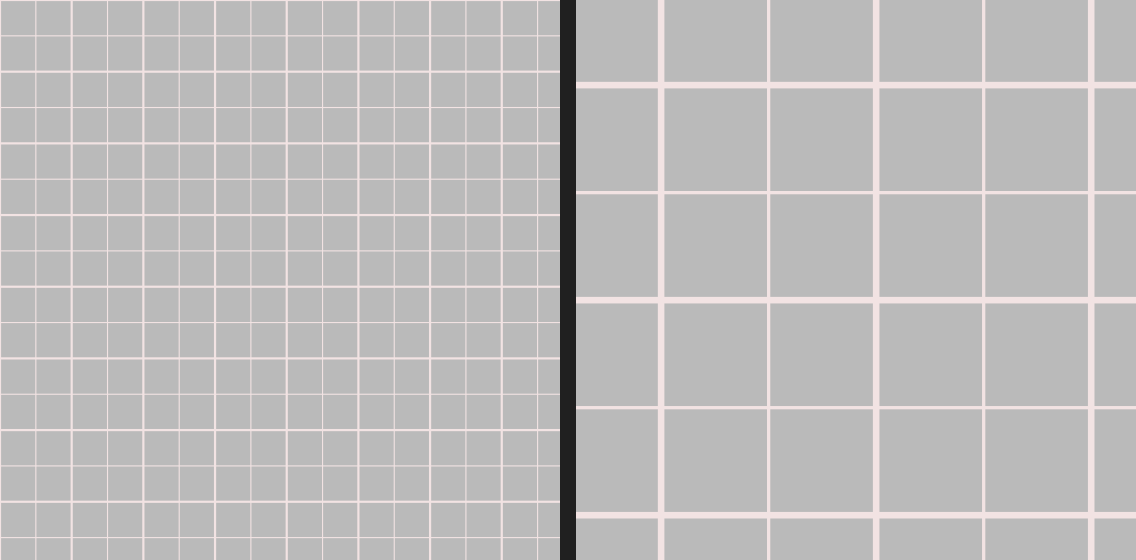
Left, the full canvas; right, a detail of the centre.
Give the GLSL for this pattern, as a Shadertoy shader.

```glsl
// Graph-paper grid: pale pink rules on flat grey, anchored at the top left.
// Heavy rules bound each cell and thin rules halve it; every rule is
// smoothed by the exact share of the pixel footprint that it covers.

#define CELL_SIZE 0.128
#define MAJOR_WIDTH 0.0039
#define MINOR_WIDTH 0.00195
#define PAPER_COLOR vec3(0.73, 0.73, 0.73)
#define RULE_COLOR vec3(0.95, 0.89, 0.89)

// Signed offset from the nearest multiple of the spacing, per axis.
vec2 offsetToRule(vec2 p, float spacing) {
    return p - spacing * floor(p / spacing + 0.5);
}

// Fraction of the pixel covered by vertical (x) and horizontal (y) rules.
vec2 ruleCoverage(vec2 p, float spacing, float width, float pixel) {
    vec2 d = offsetToRule(p, spacing);
    vec2 upper = min(d + 0.5 * pixel, vec2(0.5 * width));
    vec2 lower = max(d - 0.5 * pixel, vec2(-0.5 * width));
    return clamp((upper - lower) / pixel, 0.0, 1.0);
}

void mainImage(out vec4 fragColor, in vec2 fragCoord) {
    // Canvas units, measured rightward and downward from the top left.
    float pixel = 1.0 / iResolution.y;
    vec2 p = vec2(fragCoord.x, iResolution.y - fragCoord.y) * pixel;

    // Thin rules fall on every half cell, heavy ones on every cell.
    vec2 minorRules = ruleCoverage(p, 0.5 * CELL_SIZE, MINOR_WIDTH, pixel);
    vec2 majorRules = ruleCoverage(p, CELL_SIZE, MAJOR_WIDTH, pixel);
    vec2 rules = max(minorRules, majorRules);

    // Union of both directions, so crossings keep the rule colour.
    float ink = 1.0 - (1.0 - rules.x) * (1.0 - rules.y);
    fragColor = vec4(mix(PAPER_COLOR, RULE_COLOR, ink), 1.0);
}
```
